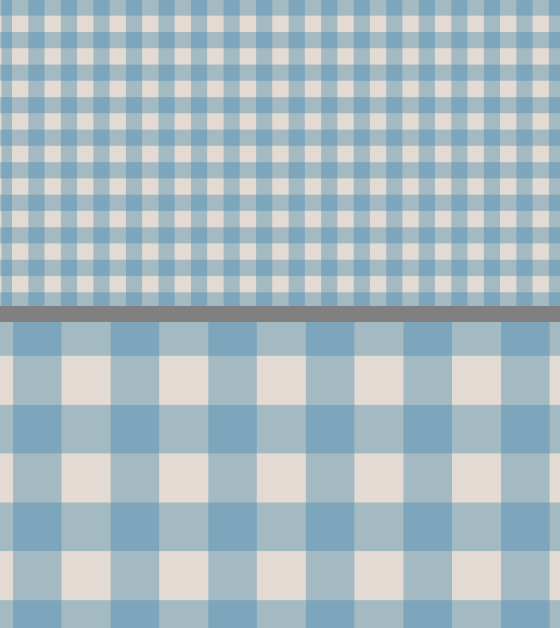
Top, the full canvas; bottom, a detail of the centre.
Reproduce this pattern procedurally as a WebGL 1 fragment shader.

```glsl
precision highp float;

uniform vec2 u_resolution;

// Coverage of a blue stripe repeating once per unit, centred on the given phase
float stripe(float position, float centre, float pixel) {
  float offset = abs(fract(position - centre + 0.5) - 0.5);
  return clamp((0.2485 - offset) / pixel + 0.5, 0.0, 1.0);
}

void main() {
  // One unit is one check repeat, 17.21 across the canvas
  float pixel = 17.212 / u_resolution.x;
  vec2 cloth = gl_FragCoord.xy * pixel;

  float warp = stripe(cloth.x, 0.1195, pixel);
  float weft = stripe(cloth.y, 0.172, pixel);

  // Narrow pale selvedge along the left side
  warp *= clamp((cloth.x - 0.045) / pixel + 0.5, 0.0, 1.0);

  // Gingham: pale ground, half tone on one stripe, full blue where both cross
  vec3 pale = vec3(0.89, 0.855, 0.83);
  vec3 halfTone = vec3(0.645, 0.73, 0.76);
  vec3 blue = vec3(0.49, 0.65, 0.74);
  vec3 color = mix(mix(pale, halfTone, warp), mix(halfTone, blue, warp), weft);

  gl_FragColor = vec4(color, 1.0);
}
```
